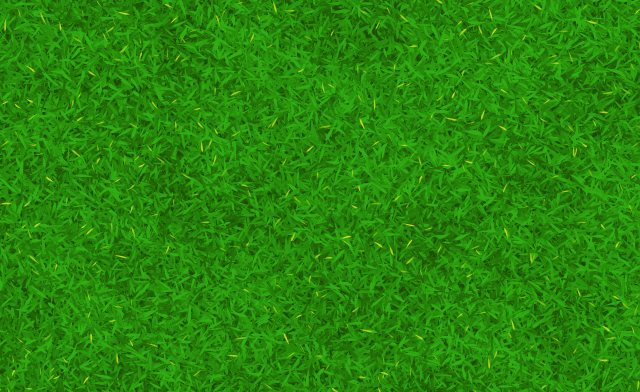
Give the GLSL for this texture, as a WebGL 2 fragment shader.

```glsl
#version 300 es
precision highp float;
// Dense lawn of short, overlapping grass blades with scattered yellow straws.

uniform vec2 u_resolution;
out vec4 outColor;

// Lengths are fractions of the canvas height.
const int LAYERS = 22;
const float CELL = 0.027;
const vec2 BLADE_HALF_LENGTH = vec2(0.014, 0.027);
const vec2 BLADE_HALF_WIDTH = vec2(0.0022, 0.0050);
const float BLADE_BEND = 0.004;
const float STRAW_SHARE = 0.16;
const float STRAW_LENGTH = 0.72;
const float STRAW_WIDTH = 0.55;
const float DEPTH_WEIGHT = 0.5;
const float PATCH_SIZE = 0.11;
const float PATCH_STRENGTH = 0.12;
const vec3 SOIL = vec3(0.10, 0.27, 0.01);
const vec3 SHADE = vec3(0.11, 0.29, 0.01);
const vec3 LEAF = vec3(0.145, 0.53, 0.035);
const vec3 LIGHT = vec3(0.19, 0.68, 0.075);
const vec3 STRAW_DULL = vec3(0.42, 0.72, 0.05);
const vec3 STRAW_BRIGHT = vec3(0.78, 0.86, 0.10);
const float TAU = 6.2831853;

float hash(vec2 p) {
    return fract(sin(dot(p, vec2(127.1, 311.7))) * 43758.5453);
}

vec4 hash4(vec2 p) {
    float k = dot(p, vec2(127.1, 311.7));
    return fract(sin(vec4(k, k + 37.3, k + 71.9, k + 113.5)) * 43758.5453);
}

float valueNoise(vec2 p) {
    vec2 i = floor(p);
    vec2 f = fract(p);
    f = f * f * (3.0 - 2.0 * f);
    float low = mix(hash(i), hash(i + vec2(1.0, 0.0)), f.x);
    float high = mix(hash(i + vec2(0.0, 1.0)), hash(i + 1.0), f.x);
    return mix(low, high, f.y);
}

// Coverage of a curved blade, blunt at the root and pointed at the tip.
float bladeCoverage(vec2 p, float angle, vec2 halfSize, float bend, float pixel) {
    vec2 dir = vec2(cos(angle), sin(angle));
    vec2 q = vec2(dot(p, dir), dot(p, vec2(-dir.y, dir.x)));
    float s = clamp(0.5 + 0.5 * q.x / halfSize.x, 0.0, 1.0);
    float width = halfSize.y * smoothstep(-0.1, 0.3, s) * (1.0 - s * s);
    q.y -= bend * (4.0 * s * (1.0 - s) - 0.5);
    float d = max(abs(q.y) - width, abs(q.x) - halfSize.x);
    return clamp(0.5 - d / pixel, 0.0, 1.0) * min(1.0, 2.0 * width / pixel);
}

// Piecewise ramp from shaded to sunlit grass.
vec3 grassColor(float tone) {
    vec3 lower = mix(SHADE, LEAF, clamp((tone - 0.33) / 0.31, 0.0, 1.0));
    return mix(lower, LIGHT, clamp((tone - 0.64) / 0.28, 0.0, 1.0));
}

// Paints one scattered layer over the colour below it.
vec3 paintLayer(vec3 color, vec2 p, float layer, float patchTone, bool straw, float pixel) {
    vec2 seed = vec2(layer * 17.31, layer * 9.73);
    vec2 g = p / CELL + hash4(seed).xy;
    vec2 home = floor(g);
    for (int y = -1; y <= 1; y++) {
        for (int x = -1; x <= 1; x++) {
            vec2 cell = home + vec2(x, y);
            vec4 place = hash4(cell + seed);
            vec4 look = hash4(cell + seed + 51.7);
            if (straw && look.w > STRAW_SHARE) continue;
            vec2 size = vec2(mix(BLADE_HALF_LENGTH.x, BLADE_HALF_LENGTH.y, place.w),
                             mix(BLADE_HALF_WIDTH.x, BLADE_HALF_WIDTH.y, look.x));
            if (straw) size *= vec2(STRAW_LENGTH, STRAW_WIDTH);
            float bend = (look.y - 0.5) * BLADE_BEND;
            vec2 local = (g - cell - place.xy) * CELL;
            float cover = bladeCoverage(local, place.z * TAU, size, bend, pixel);
            float depth = layer / float(LAYERS - 1);
            float tone = mix(look.z, depth, DEPTH_WEIGHT) + patchTone;
            vec3 blade = straw ? mix(STRAW_DULL, STRAW_BRIGHT, look.z) : grassColor(tone);
            color = mix(color, blade, cover);
        }
    }
    return color;
}

void main() {
    float pixel = 1.0 / u_resolution.y;
    vec2 p = gl_FragCoord.xy * pixel;
    float patchTone = (valueNoise(p / PATCH_SIZE) - 0.5) * PATCH_STRENGTH;

    // Grass, from the shaded bottom to the sunlit top
    vec3 color = SOIL;
    for (int i = 0; i < LAYERS; i++) {
        color = paintLayer(color, p, float(i), patchTone, false, pixel);
    }

    // Yellow straws lying on top
    color = paintLayer(color, p, float(LAYERS), 0.0, true, pixel);
    outColor = vec4(color, 1.0);
}
```
